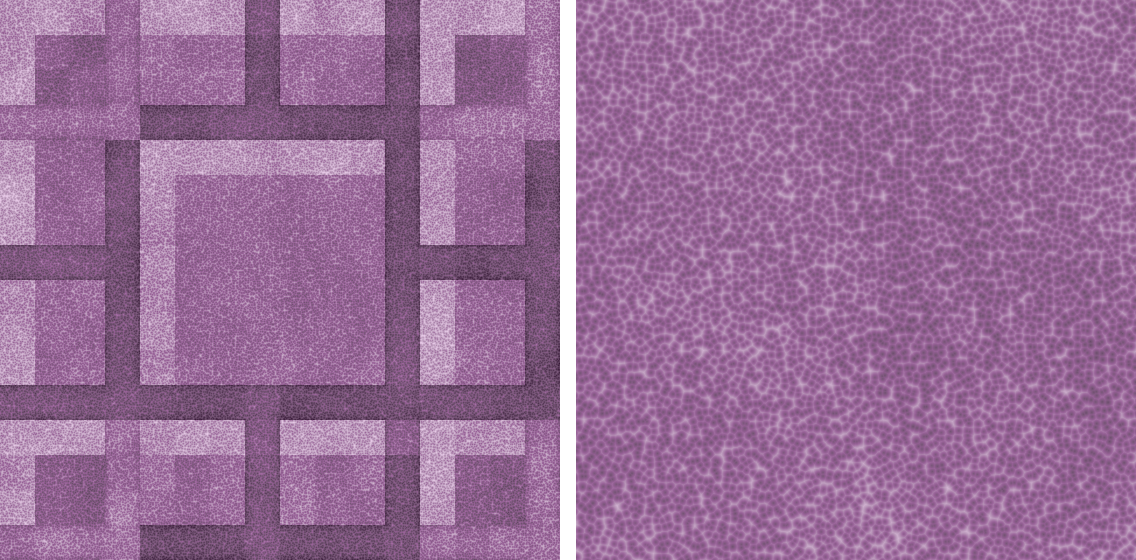
Left: the whole. Right: its middle third, enlarged.
This pattern is drawn by a WebGL 1 fragment shader. Its source:

```glsl
precision highp float;
uniform vec2 u_resolution;

vec2 hash2(vec2 p) {
  return fract(sin(vec2(dot(p, vec2(127.1, 311.7)), dot(p, vec2(269.5, 183.3)))) * 43758.5);
}

// Distance to the nearest scattered point
float cellular(vec2 p) {
  vec2 cell = floor(p);
  float nearest = 2.0;
  for (int y = -1; y <= 1; y++) {
    for (int x = -1; x <= 1; x++) {
      vec2 c = cell + vec2(float(x), float(y));
      nearest = min(nearest, length(c + hash2(c) - p));
    }
  }
  return nearest;
}

// Warped, layered sines for soft stains
float clouds(vec2 p) {
  float sum = 0.0;
  float amp = 0.5;
  for (int i = 0; i < 5; i++) {
    p = mat2(1.36, 1.02, -1.02, 1.36) * p + 0.9 * sin(p.yx * 1.3) + 2.7;
    sum += amp * sin(p.x) * sin(p.y);
    amp *= 0.72;
  }
  return sum;
}

// Antialiased coverage of a distance in grid units, positive inside
float cover(float d) {
  return clamp(d * min(u_resolution.x, u_resolution.y) / 16.0 + 0.5, 0.0, 1.0);
}

void main() {
  vec2 uv = gl_FragCoord.xy / u_resolution;
  vec2 p = vec2(uv.x, 1.0 - uv.y) * 16.0;

  // Four by four tiles, the middle four merged into one slab
  vec2 tile = floor((p + 0.5) / 4.0);
  vec2 inner = step(abs(tile - 1.5), vec2(0.6));
  float slab = inner.x * inner.y;
  vec2 local = mix(p - tile * 4.0, p - 4.0, slab);
  float size = mix(3.0, 7.0, slab);
  vec2 rim = min(local, size - local);
  float inside = min(rim.x, rim.y);

  // Raised faces with lit left and top bands
  float leftBand = cover(1.0 - local.x) * mix(1.0, 0.25, inner.x * (1.0 - slab));
  float topBand = cover(1.0 - local.y) * mix(1.0, 0.0, inner.y * (1.0 - slab));
  float lit = max(leftBand, topBand);
  float corner = (1.0 - inner.x) * (1.0 - inner.y);
  float face = mix(0.62 - 0.07 * corner, 0.745 - 0.02 * slab, lit);

  // Grooves: dark, but pale around the four corner tiles
  vec2 outward = abs(p - 8.0) - 4.0;
  float pale = cover(min(outward.x, outward.y));
  float strip = cover(0.5 - abs(p.y - 12.5)) * (1.0 - pale);
  float groove = mix(0.495 + 0.09 * strip, 0.66, pale);
  groove -= 0.11 * exp(-9.0 * abs(inside));

  float tone = mix(groove, face, cover(inside));

  // Slight change between grid squares, absent on the slab's body
  float patchy = 1.0 - slab * cover(inside) * (1.0 - lit);
  tone += (hash2(floor(p) + 3.0).x - 0.5) * 0.055 * patchy;

  // Stains and fine grain
  tone += 0.045 * clouds(uv * 9.0);
  tone += 0.27 * (cellular(uv * 240.0) - 0.48);
  tone += 0.09 * (cellular(uv * 85.0 + 19.0) - 0.48);
  tone = clamp(tone, 0.22, 0.9);

  // Purple is richest in the midtones
  float k = (tone - 0.6) / 0.1;
  float chroma = 0.12 + 0.085 * exp(-k * k);
  gl_FragColor = vec4(tone, tone - chroma, tone, 1.0);
}
```
